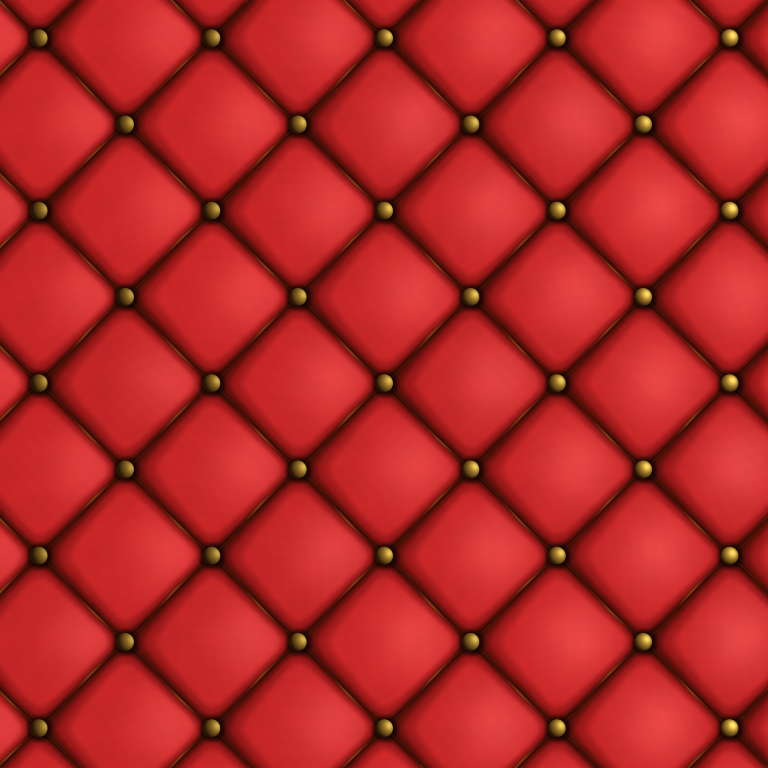
Write a three.js fragment shader that draws this pattern.

```glsl
varying vec2 vUv;

float hash(vec2 cell) {
  return fract(sin(dot(cell, vec2(127.1, 311.7))) * 4375.85);
}

// Soft leather mottling, about -1 to 1
float mottle(vec2 p) {
  vec2 w = p + 0.3 * sin(p.yx * 1.7 + vec2(0.4, 2.1));
  float broad = sin(w.x * 9.0 + w.y * 4.0) * sin(w.y * 11.0 - w.x * 3.0);
  float fine = sin(w.x * 31.0 - w.y * 17.0) * sin(w.y * 37.0 + w.x * 13.0);
  return 0.6 * broad + 0.4 * fine;
}

// Turns lattice axes back into upright canvas axes
vec2 upright(vec2 d) {
  return 0.5 * vec2(d.x + d.y, d.x - d.y);
}

// Puffed diamond, lit from the right
vec3 cushion(vec2 q, vec2 cell, float grain) {
  vec2 local = upright(q);
  vec2 a = pow(abs(q), vec2(8.0));
  float inset = 0.5 - pow(a.x + a.y, 0.125);
  float lit = inset * (1.0 + 1.3 * local.x) + 0.002 * grain;

  vec3 col = mix(vec3(0.20, 0.04, 0.015), vec3(0.38, 0.06, 0.04), smoothstep(0.0, 0.022, lit));
  col = mix(col, vec3(0.59, 0.09, 0.09), smoothstep(0.018, 0.055, lit));
  col = mix(col, vec3(0.77, 0.145, 0.15), smoothstep(0.045, 0.125, lit));

  // Sheen slides toward the middle of cushions nearer the light
  vec2 offset = local - vec2(mix(0.32, 0.06, vUv.x), 0.03);
  float sheen = exp(-dot(offset, offset) * 17.0) * smoothstep(0.02, 0.16, lit);
  col += vec3(0.13, 0.12, 0.115) * sheen * mix(0.75, 1.1, vUv.x);
  return col * (1.0 + 0.025 * grain + 0.03 * (hash(cell) - 0.5));
}

// Domed brass stud; v is the offset from its centre in radii
vec3 stud(vec2 v, float grain) {
  vec3 n = vec3(v, sqrt(max(0.0, 1.0 - dot(v, v))));
  vec3 light = normalize(vec3(mix(0.95, 0.3, vUv.x), 0.3, 0.75));
  float diffuse = max(0.0, dot(n, light));
  vec3 col = mix(vec3(0.15, 0.08, 0.02), vec3(0.70, 0.53, 0.17), diffuse * mix(0.75, 1.1, vUv.x));
  col += vec3(0.32, 0.34, 0.24) * pow(diffuse, 7.0) * mix(0.45, 1.0, vUv.x);
  return col * (1.0 + 0.06 * grain);
}

void main() {
  // Studs sit on whole numbers of the diagonal lattice
  vec2 p = (vUv - vec2(0.5, 0.501)) / vec2(0.2249, 0.2246);
  vec2 d = vec2(p.x + p.y, p.x - p.y);
  vec2 cell = floor(d);
  float grain = mottle(p * 1.6);
  vec3 col = cushion(fract(d) - 0.5, cell, grain);

  // Thin piping that glints just past the middle of each seam
  vec2 knot = floor(d + 0.5);
  vec2 b = d - knot;
  bool alongX = abs(b.y) < abs(b.x);
  float across = alongX ? b.y : b.x;
  float along = alongX ? fract(d.x) : fract(d.y);
  float seed = hash(alongX ? vec2(cell.x, knot.y) : vec2(knot.x, cell.y) + 40.0);
  float bend = 0.012 * sin(6.283 * along + 0.7);
  float thread = 1.0 - smoothstep(0.003, 0.014, abs(across - bend));
  float glint = exp(-pow((along - 0.56 - 0.12 * seed) / 0.11, 2.0));
  col = mix(col, vec3(0.55, 0.31, 0.09), thread * (0.12 + 0.6 * glint));

  // Studs and the hollows around them
  vec2 v = upright(b);
  col *= mix(0.4, 1.0, smoothstep(0.045, 0.095, length(v - vec2(0.008, -0.005))));
  float r = length(v) / 0.053;
  col = mix(col, stud(v / 0.053, grain), 1.0 - smoothstep(0.92, 1.06, r));

  gl_FragColor = vec4(clamp(col, 0.0, 1.0), 1.0);
}
```
